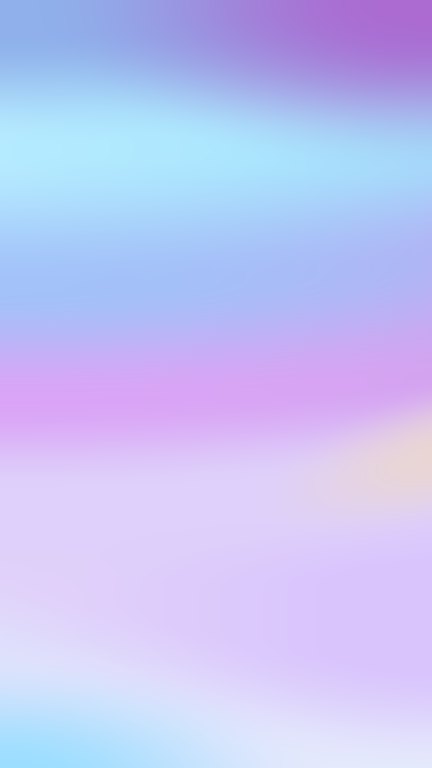
Write a Shadertoy shader that draws this background.

```glsl
// Soft pastel gradient: cyan, blue, pink and lavender bands with tinted corner glows.

// Blend to the next colour of the vertical ramp between two heights.
vec3 rampTo(vec3 below, vec3 above, float start, float end, float height) {
    return mix(below, above, smoothstep(start, end, height));
}

// Elliptical glow: 1 near its centre, fading to 0 at its radii.
float glow(vec2 offset, vec2 radii) {
    return 1.0 - smoothstep(0.1, 1.0, length(offset / radii));
}

// Horizontal bands, each with a slight tint change from left to right.
vec3 bands(float x, float height) {
    vec3 lavender = mix(vec3(0.88, 0.82, 0.98), vec3(0.85, 0.77, 0.99), smoothstep(0.0, 0.9, x));
    vec3 pale     = vec3(0.87, 0.815, 0.98);
    vec3 pink     = mix(vec3(0.855, 0.645, 0.965), vec3(0.83, 0.64, 0.94), x * x);
    vec3 blue     = mix(vec3(0.635, 0.76, 0.975), vec3(0.69, 0.71, 0.96), x * x);
    vec3 cyan     = mix(vec3(0.71, 0.92, 1.0), vec3(0.64, 0.89, 0.99), x);
    vec3 dusk     = vec3(0.56, 0.69, 0.92);

    vec3 color = rampTo(lavender, pale, 0.22, 0.32, height);
    color = rampTo(color, pink, 0.36, 0.475, height);
    color = rampTo(color, blue, 0.475, 0.625, height);
    color = rampTo(color, cyan, 0.625, 0.80, height);
    return rampTo(color, dusk, 0.81, 0.96, height);
}

void mainImage(out vec4 fragColor, in vec2 fragCoord) {
    vec2 uv = fragCoord / iResolution.xy;

    // The bands curve upward toward the right edge.
    float lift = 0.035 * uv.x * uv.x;
    vec3 color = bands(uv.x, uv.y - lift);

    // Purple glow in the upper right corner.
    vec3 purple = vec3(0.67, 0.42, 0.82);
    color = mix(color, purple, glow(uv - vec2(1.0), vec2(0.95, 0.24)));

    // Slanted peach glow on the right edge.
    vec3 peach = vec3(0.92, 0.84, 0.81);
    vec2 peachOffset = uv - vec2(1.08, 0.405);
    peachOffset.y -= 0.14 * (uv.x - 1.0);
    color = mix(color, peach, 0.9 * glow(peachOffset, vec2(0.52, 0.10)));

    // Pale mist along the bottom, higher on the left.
    vec3 mist = mix(vec3(0.87, 0.89, 0.99), vec3(0.90, 0.92, 0.99), uv.x);
    float mistTop = 0.06 + 0.13 * pow(1.0 - uv.x, 1.5);
    color = mix(mist, color, smoothstep(mistTop - 0.075, mistTop + 0.075, uv.y));

    // Cyan glow in the lower left corner.
    vec3 aqua = vec3(0.61, 0.87, 1.0);
    color = mix(color, aqua, glow(uv - vec2(0.0, -0.02), vec2(0.75, 0.17)));

    fragColor = vec4(color, 1.0);
}
```
